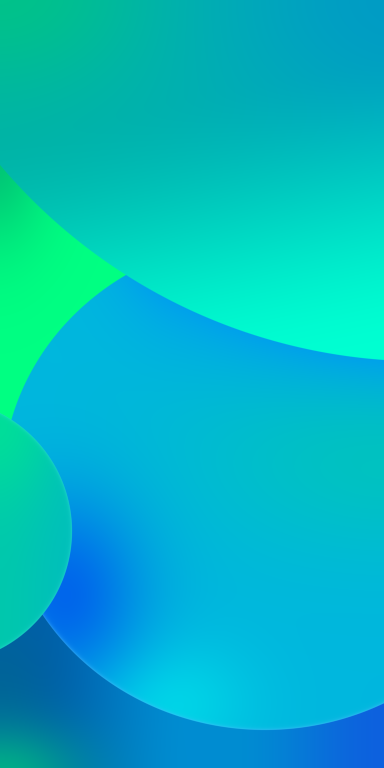
This background is drawn by a WebGL 2 fragment shader. Its source:

```glsl
#version 300 es
precision highp float;

uniform vec2 u_resolution;
out vec4 fragColor;

// Approximate signed distance to an axis-aligned ellipse
float ellipseDistance(vec2 p, vec2 center, vec2 radii) {
    vec2 q = p - center;
    float k = length(q / radii);
    return k * (k - 1.0) / max(length(q / (radii * radii)), 1e-4);
}

float circleDistance(vec2 p, vec2 center, float radius) {
    return length(p - center) - radius;
}

// Soft elliptical falloff, 1 at the center
float glow(vec2 p, vec2 center, vec2 radii) {
    vec2 q = (p - center) / radii;
    return exp(-dot(q, q));
}

// Antialiased coverage of a shape
float coverage(float d, float pixel) {
    return smoothstep(0.75 * pixel, -0.75 * pixel, d);
}

// Thin highlight hugging the inside of an edge
float rim(float d, float width) {
    return exp(-abs(d) / width);
}

vec3 floorColor(vec2 p) {
    vec3 c = mix(vec3(0.0, 0.37, 0.68), vec3(0.0, 0.55, 0.82), smoothstep(0.08, 0.5, p.x));
    c = mix(c, vec3(0.05, 0.38, 0.87), smoothstep(0.6, 1.0, p.x));
    c = mix(c, vec3(0.0, 0.39, 0.58), 0.8 * glow(p, vec2(0.0, 0.22), vec2(0.15, 0.2)));
    return mix(c, vec3(0.0, 0.68, 0.53), glow(p, vec2(0.0, -0.02), vec2(0.22, 0.13)));
}

vec3 greenColor(vec2 p) {
    vec3 c = vec3(0.0, 1.0, 0.51);
    return mix(c, vec3(0.0, 0.77, 0.46), glow(p, vec2(-0.02, 1.6), vec2(0.15, 0.24)));
}

vec3 discColor(vec2 p, float domeEdge) {
    vec3 c = vec3(0.0, 0.715, 0.87);
    c = mix(c, vec3(0.0, 0.77, 0.74), glow(p, vec2(1.02, 0.84), vec2(0.52, 0.28)));
    c = mix(c, vec3(0.0, 0.86, 0.91), 0.9 * glow(p, vec2(0.42, 0.17), vec2(0.22, 0.16)));
    c = mix(c, vec3(0.0, 0.40, 0.92), glow(p, vec2(0.17, 0.45), vec2(0.2, 0.25)));
    float shade = exp(-max(domeEdge, 0.0) / 0.1) * smoothstep(0.1, 0.45, p.x);
    return mix(c, vec3(0.0, 0.62, 0.93), 0.9 * shade);
}

vec3 domeColor(vec2 p) {
    vec3 c = mix(vec3(0.0, 0.70, 0.66), vec3(0.0, 0.68, 0.73), p.x);
    c = mix(c, vec3(0.0, 0.76, 0.54), glow(p, vec2(0.0, 2.02), vec2(0.38, 0.25)));
    c = mix(c, vec3(0.0, 0.61, 0.77), glow(p, vec2(1.05, 2.0), vec2(0.42, 0.3)));
    float slope = p.y + 0.2 * (1.0 - p.x);
    return mix(c, vec3(0.0, 1.0, 0.82), smoothstep(1.86, 1.08, slope));
}

vec3 bubbleColor(vec2 p) {
    vec3 c = mix(vec3(0.0, 0.78, 0.68), vec3(0.0, 0.75, 0.73), smoothstep(0.0, 0.19, p.x));
    return mix(c, vec3(0.0, 0.87, 0.60), glow(p, vec2(-0.02, 0.9), vec2(0.16, 0.2)));
}

void main() {
    // Canvas width is one unit
    vec2 p = gl_FragCoord.xy / u_resolution.x;
    float pixel = 1.0 / u_resolution.x;

    float dome = circleDistance(p, vec2(1.1015, 2.501), 1.442);
    float disc = ellipseDistance(p, vec2(0.69, 0.74), vec2(0.684, 0.641));
    float bubble = circleDistance(p, vec2(-0.158, 0.617), 0.3456);

    // Backdrop: blue floor below, vivid green above
    vec3 color = mix(floorColor(p), greenColor(p), smoothstep(0.5, 0.8, p.y));

    // Large disc with a lit lower edge
    vec3 discLayer = discColor(p, dome);
    float discRim = rim(disc, 0.004) * smoothstep(0.7, 0.3, p.y);
    discLayer = mix(discLayer, vec3(0.3, 0.75, 1.0), 0.55 * discRim);
    color = mix(color, discLayer, coverage(disc, pixel));

    // Upper dome
    color = mix(color, domeColor(p), coverage(dome, pixel));

    // Small bubble at the left side
    vec3 bubbleLayer = mix(bubbleColor(p), vec3(0.2, 0.88, 0.85), 0.5 * rim(bubble, 0.004));
    color = mix(color, bubbleLayer, coverage(bubble, pixel));

    fragColor = vec4(color, 1.0);
}
```
